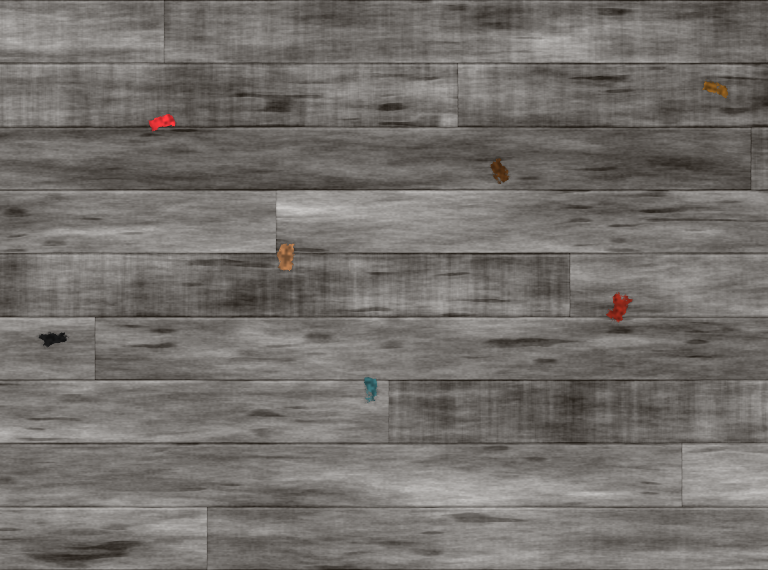
Give the GLSL for this texture, as a Shadertoy shader.

```glsl
const float ROWS = 9.0;
const float LITTER_COUNT = 7.0;
const vec3 DARK_WOOD = vec3(0.22, 0.20, 0.18);
const vec3 PALE_WOOD = vec3(0.66, 0.65, 0.64);
const vec3 LITTER_COLOURS[7] = vec3[7](
    vec3(0.09, 0.09, 0.09), vec3(0.86, 0.20, 0.21), vec3(0.58, 0.40, 0.26),
    vec3(0.20, 0.38, 0.40), vec3(0.33, 0.20, 0.09), vec3(0.52, 0.15, 0.10),
    vec3(0.47, 0.31, 0.11));

float hash(vec2 p) {
    vec3 q = fract(p.xyx * 0.1031);
    q += dot(q, q.yzx + 33.33);
    return fract((q.x + q.y) * q.z);
}

float noise(vec2 p) {
    vec2 cell = floor(p), f = fract(p);
    f = f * f * (3.0 - 2.0 * f);
    float low = mix(hash(cell), hash(cell + vec2(1, 0)), f.x);
    float high = mix(hash(cell + vec2(0, 1)), hash(cell + vec2(1, 1)), f.x);
    return mix(low, high, f.y);
}

// Layered noise, centred on zero
float fbm(vec2 p) {
    float sum = 0.0, amplitude = 0.5;
    for (int i = 0; i < 5; i++) {
        sum += amplitude * (noise(p) - 0.5);
        p = p * 2.03 + 17.3;
        amplitude *= 0.55;
    }
    return sum;
}

mat2 rotation(float angle) {
    float c = cos(angle), s = sin(angle);
    return mat2(c, s, -s, c);
}

float boxDistance(vec2 p, vec2 halfSize) {
    vec2 d = abs(p) - halfSize;
    return length(max(d, 0.0)) + min(max(d.x, d.y), 0.0);
}

// Brightness of weathered wood; character in 0..1 sets how rough-sawn it is
float woodTone(vec2 p, float character) {
    vec2 q = p + vec2(0.0, 0.022 * fbm(p * vec2(4.0, 10.0)));
    float blotches = fbm(q * vec2(2.6, 11.0));
    float streaks = fbm(q * vec2(4.0, 42.0) + 31.0);
    float fibres = fbm(q * vec2(26.0, 170.0) + 57.0);
    float sawMarks = fbm(p * vec2(110.0, 9.0) + 83.0);
    float stains = fbm(p * vec2(13.0, 5.0) + 11.0);
    float speckle = noise(p * vec2(210.0, 320.0)) - 0.5;

    float rough = smoothstep(0.35, 0.8, character);
    float tone = 0.37 * blotches + 0.30 * streaks + 0.19 * fibres + 0.06 * speckle;
    tone += rough * (0.16 * sawMarks + 0.26 * stains);

    // Pale worn bands and short dark cracks
    tone += 0.09 * smoothstep(0.06, 0.22, fbm(q * vec2(2.4, 17.0) + 7.0));
    float crackArea = smoothstep(0.0, 0.15, fbm(q * vec2(3.0, 9.0) + 43.0));
    tone -= 0.17 * crackArea * smoothstep(0.70, 0.92, noise(q * vec2(15.0, 115.0)));
    return tone;
}

vec3 planks(vec2 p, float aspect, float pixel) {
    float row = floor(p.y * ROWS);
    float joint = aspect * fract(row * 0.618 + 0.27);
    float plank = row * 2.0 + step(joint, p.x);
    float character = hash(vec2(plank, 5.0));
    vec2 offset = vec2(hash(vec2(plank, 1.0)), hash(vec2(plank, 2.0))) * 30.0;
    float tone = 0.465 + 0.15 * (hash(vec2(plank, 9.0)) - 0.5);
    tone += woodTone(p + offset, character);

    // Dark long seams with a worn lip below, faint butt joints
    float edge = (fract(p.y * ROWS + 0.5) - 0.5) / ROWS;
    float wear = 0.4 + 0.6 * noise(vec2(p.x * 9.0, floor(p.y * ROWS + 0.5) * 7.0));
    float seam = 1.0 - smoothstep(0.0008, 0.0012 + pixel, abs(edge));
    float lip = 1.0 - smoothstep(0.0008, 0.0012 + pixel, abs(edge + 0.004));
    float butt = 1.0 - smoothstep(0.0004, 0.0006 + pixel, abs(p.x - joint));
    tone += wear * (0.08 * lip - 0.19 * seam) - 0.07 * butt;
    return mix(DARK_WOOD, PALE_WOOD, (clamp(tone, 0.15, 0.78) - 0.22) / 0.44);
}

// Small torn scraps scattered over the floor
vec3 addLitter(vec3 colour, vec2 p, float aspect, float pixel) {
    for (float i = 0.0; i < LITTER_COUNT; i++) {
        float seed = hash(vec2(i, 21.0));
        vec2 centre = vec2(aspect * (i + 0.3 + 0.4 * seed) / LITTER_COUNT,
                           0.28 + 0.62 * fract(i * 0.618 + 0.2));
        vec2 local = rotation(6.283 * seed) * (p - centre);
        vec2 halfSize = vec2(0.021, mix(0.007, 0.014, hash(vec2(i, 22.0))));
        float torn = 0.022 * fbm(local * 75.0 + i * 13.0);
        float d = boxDistance(local, halfSize) + torn;
        float print = noise(local * 190.0 + i * 19.0);
        vec3 scrap = LITTER_COLOURS[int(i)] * (0.7 + 0.6 * print);
        float shadow = 1.0 - smoothstep(-0.002, 0.006, d);
        colour *= 1.0 - 0.18 * shadow;
        colour = mix(colour, scrap, 1.0 - smoothstep(-pixel, pixel, d));
    }
    return colour;
}

void mainImage(out vec4 fragColor, in vec2 fragCoord) {
    float pixel = 1.0 / iResolution.y;
    float aspect = iResolution.x * pixel;
    vec2 p = fragCoord * pixel;
    vec3 colour = planks(p, aspect, pixel);
    fragColor = vec4(addLitter(colour, p, aspect, pixel), 1.0);
}
```
